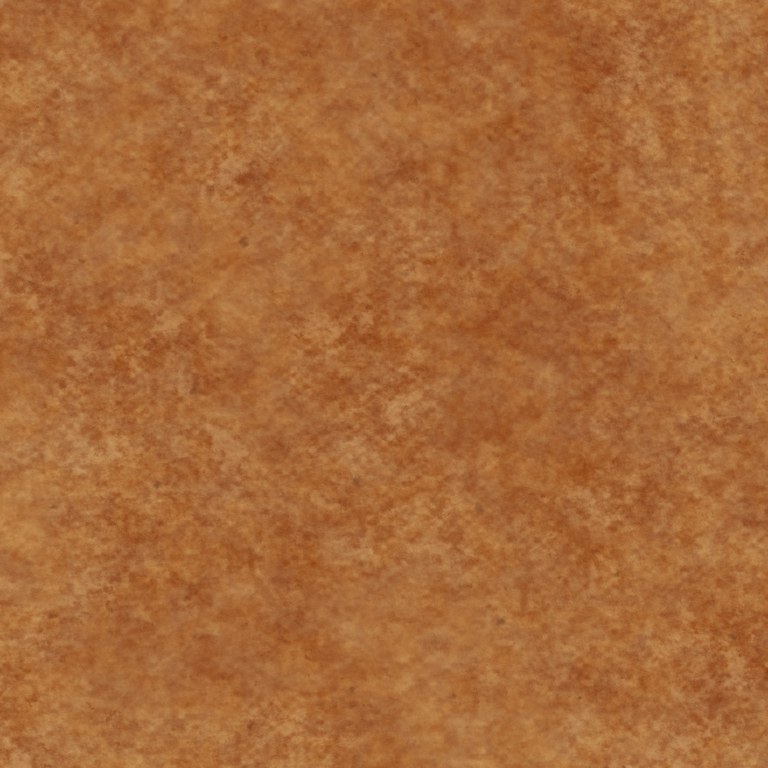
Reproduce this texture procedurally as a WebGL 2 fragment shader.

```glsl
#version 300 es
precision highp float;
// Warm brown weathered leather: cloudy mottling, fine grain, pale scuffs and dark flecks.

uniform vec2 u_resolution;
out vec4 fragColor;

float hash(vec2 p) {
    return fract(sin(dot(p, vec2(127.1, 311.7))) * 43758.5453);
}

float valueNoise(vec2 p) {
    vec2 cell = floor(p);
    vec2 f = fract(p);
    f = f * f * f * (f * (f * 6.0 - 15.0) + 10.0);
    float low = mix(hash(cell), hash(cell + vec2(1.0, 0.0)), f.x);
    float high = mix(hash(cell + vec2(0.0, 1.0)), hash(cell + vec2(1.0, 1.0)), f.x);
    return mix(low, high, f.y);
}

// Rotated octaves, centred on zero
float fbm(vec2 p) {
    float sum = 0.0;
    float weight = 0.5;
    for (int i = 0; i < 4; i++) {
        sum += weight * (valueNoise(p) - 0.5);
        p = mat2(0.8, 0.6, -0.6, 0.8) * p * 2.03 + 17.3;
        weight *= 0.6;
    }
    return sum;
}

// Sparse soft dark spots, at most one per grid cell
float spots(vec2 uv) {
    vec2 p = uv * 7.0;
    vec2 cell = floor(p);
    vec2 centre = 0.2 + 0.6 * vec2(hash(cell + 3.1), hash(cell + 8.7));
    float radius = mix(0.025, 0.05, hash(cell + 5.3));
    vec2 offset = fract(p) - centre;
    offset += 0.08 * vec2(fbm(uv * 90.0), fbm(uv * 90.0 + 31.0));
    float present = step(0.75, hash(cell + 12.9));
    return present * (1.0 - smoothstep(radius * 0.2, radius * 1.4, length(offset)));
}

void main() {
    vec2 uv = gl_FragCoord.xy / u_resolution.y;

    // A slight warp breaks up the noise lattice
    vec2 warp = vec2(fbm(uv * 22.0 + 4.0), fbm(uv * 22.0 + 23.0));
    vec2 p = uv + 0.02 * warp;

    float clouds = fbm(p * vec2(3.0, 5.0) + 2.0);
    float blotches = fbm(p * vec2(13.0, 18.0) + 40.0);
    float mottle = fbm(p * vec2(44.0, 56.0) + 71.0);
    float grain = fbm(uv * vec2(110.0, 135.0) + 9.0);

    // Grain is rougher in some areas than in others
    float roughness = smoothstep(-0.25, 0.2, fbm(p * 6.0 + 55.0));
    float tone = 0.5 + 0.5 * clouds + 0.52 * blotches + 0.55 * mottle;
    tone += mix(0.6, 1.05, roughness) * grain;

    vec3 colour = mix(vec3(0.585, 0.308, 0.140), vec3(0.745, 0.536, 0.315), tone);

    // Rust and ochre shifts in hue
    float hue = fbm(p * vec2(30.0, 36.0) + 90.0);
    colour += hue * vec3(0.03, -0.015, -0.07);

    // Pale dusty scuffs
    float scuff = smoothstep(0.10, 0.40, fbm(p * 17.0 + 63.0) + 0.5 * mottle + 0.3 * grain);
    colour = mix(colour, vec3(0.77, 0.58, 0.38), 0.45 * scuff * roughness);

    // Small reddish flecks and scattered darker spots
    float fleck = smoothstep(0.22, 0.46, fbm(uv * 85.0 + 130.0) - 0.4 * blotches);
    colour = mix(colour, vec3(0.50, 0.24, 0.10), 0.45 * fleck);
    colour = mix(colour, vec3(0.40, 0.22, 0.12), 0.45 * spots(uv));

    fragColor = vec4(clamp(colour, 0.0, 1.0), 1.0);
}
```
